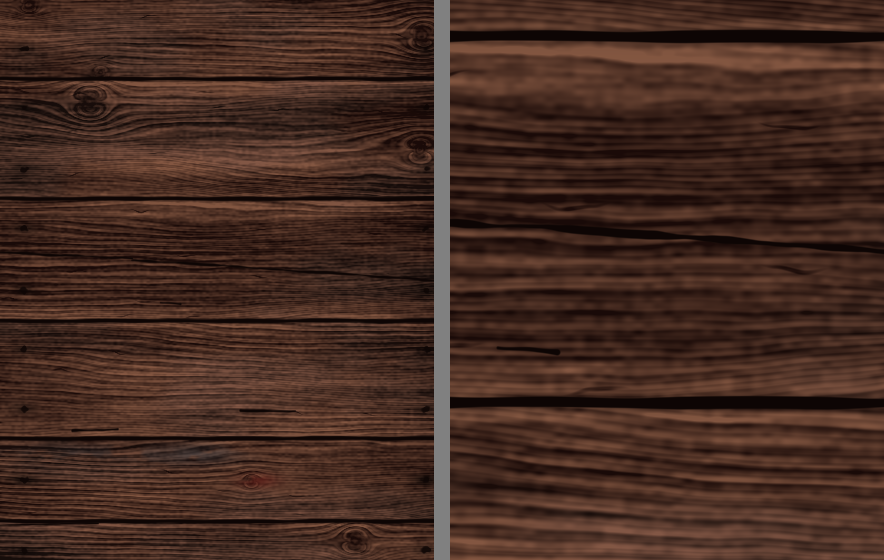
Left, the full canvas; right, a detail of the centre.
Write a Shadertoy shader that draws this texture.

```glsl
// Dark weathered wooden planks with grain, knots, nails and cracks
#define RINGS 88.0
#define GRAIN_CONTRAST 0.50
#define FIBRE_CONTRAST 0.62
#define PATCH_CONTRAST 1.05
#define GAP_WIDTH 0.0032
#define NAIL_RADIUS 0.0065
#define CRACK_WIDTH 0.0019
#define DARK_WOOD vec3(0.10, 0.04, 0.03)
#define LIGHT_WOOD vec3(0.46, 0.30, 0.225)
#define BLUE_STAIN vec3(0.20, 0.19, 0.20)
#define RED_STAIN vec3(0.40, 0.12, 0.10)

// Plank borders from bottom to top, in canvas heights
const float EDGES[7] = float[7](-0.146, 0.069, 0.217, 0.427, 0.645, 0.859, 1.074);
// Knots: centre and radius
const vec3 KNOTS[7] = vec3[7](
    vec3(0.163, 0.818, 0.024), vec3(0.757, 0.935, 0.021), vec3(0.052, 0.992, 0.013),
    vec3(0.18, 0.87, 0.009), vec3(0.634, 0.034, 0.02), vec3(0.449, 0.141, 0.01), vec3(0.75, 0.733, 0.015));
// Cracks: start and end
const vec4 CRACKS[6] = vec4[6](
    vec4(-0.02, 0.55, 0.236, 0.539), vec4(0.236, 0.536, 0.8, 0.498), vec4(0.43, 0.267, 0.527, 0.266),
    vec4(-0.02, 0.061, 0.175, 0.066), vec4(0.287, 0.46, 0.322, 0.456), vec4(0.13, 0.23, 0.21, 0.234));

float hash(vec2 p) { return fract(sin(dot(p, vec2(127.1, 311.7))) * 43758.5453); }

float noise(vec2 p) {
    vec2 i = floor(p), f = fract(p);
    f = f * f * (3.0 - 2.0 * f);
    return mix(mix(hash(i), hash(i + vec2(1, 0)), f.x),
               mix(hash(i + vec2(0, 1)), hash(i + vec2(1, 1)), f.x), f.y);
}

float fbm(vec2 p) {
    float sum = 0.0, amp = 0.533;
    for (int i = 0; i < 4; i++, amp *= 0.5, p = p * 2.03 + 17.3) sum += amp * noise(p);
    return sum;
}

float segmentDistance(vec2 p, vec2 a, vec2 b) {
    vec2 pa = p - a, ba = b - a;
    return length(pa - ba * clamp(dot(pa, ba) / dot(ba, ba), 0.0, 1.0));
}

float blob(vec2 p, vec2 centre, vec2 size) {
    vec2 d = (p - centre) / size;
    return exp(-dot(d, d));
}

void mainImage(out vec4 fragColor, in vec2 fragCoord) {
    vec2 p = fragCoord / iResolution.y;
    float px = 1.0 / iResolution.y, width = iResolution.x * px;

    // Plank under this point
    float y = p.y + 0.002 * (noise(vec2(p.x * 16.0, 3.0)) - 0.5);
    int plank = 0;
    for (int i = 1; i < 6; i++) if (y > EDGES[i]) plank = i;
    float low = EDGES[plank], high = EDGES[plank + 1], id = float(plank);
    vec2 q = p + vec2(id * 7.31, id * 3.17);

    // Grain lines bend around the knots like a stream
    float bend = plank == 1 || plank == 4 ? 0.10 : 0.055;
    float stream = q.y + bend * (fbm(q * vec2(1.3, 6.0)) - 0.5)
                 + 0.018 * (noise(q * vec2(3.5, 19.0)) - 0.5) + 0.002 * noise(q * vec2(30.0, 60.0));
    float core = 0.0, halo = 0.0, knotRing = 0.0;
    for (int i = 0; i < 7; i++) {
        vec3 k = KNOTS[i];
        if (k.y < low || k.y > high) continue;
        vec2 d = (p - k.xy) * vec2(0.75, 1.0);
        float r2 = k.z * k.z, reach = length(d) / k.z + 0.9 * (fbm(p * 60.0) - 0.5);
        stream -= 2.2 * d.y * r2 / (dot(d, d) + 0.5 * r2);
        float inside = 1.0 - smoothstep(0.4, 1.1, reach);
        core = max(core, inside);
        halo += exp(-0.4 * reach * reach);
        knotRing += inside * sin(reach * 14.0);
    }
    halo = min(halo, 1.0);

    // Growth rings darken slowly, then return to light quickly
    float ring = fract(stream * RINGS), fine = fract(stream * RINGS * 2.37);
    float late = smoothstep(0.1, 0.75, ring) * (1.0 - smoothstep(0.8, 1.0, ring));
    float thin = smoothstep(0.2, 0.7, fine) * (1.0 - smoothstep(0.7, 1.0, fine));
    float strength = smoothstep(0.3, 0.65, fbm(q * vec2(1.5, 12.0) + 5.0) + 0.12 * ((y - low) / (high - low) - 0.5));
    strength = mix(0.15, 1.0, max(strength, halo)) * (1.0 - core);
    float fibre = 0.55 * noise(q * vec2(7.0, 190.0)) + 0.45 * noise(q * vec2(40.0, 320.0));

    float tone = 0.58 + PATCH_CONTRAST * (fbm(q * vec2(2.2, 15.0) + 31.0) - 0.5);
    tone += 0.35 * (fbm(p * vec2(2.5, 3.0) + 8.0) - 0.5);
    tone -= GRAIN_CONTRAST * strength * (late - 0.42) + 0.20 * (thin - 0.42) * (1.0 - core);
    tone += FIBRE_CONTRAST * (fibre - 0.5) + 0.26 * (noise(p * vec2(170.0, 260.0)) - 0.5);
    tone -= 0.12 * halo + 0.30 * core - 0.10 * knotRing;
    tone -= 0.20 * smoothstep(0.2, 0.6, abs(p.x / width - 0.5));

    // Short random splits, worn lips beside the gaps, two pale chips
    vec2 grid = q * vec2(9.0, 26.0), cell = floor(grid);
    vec2 split = fract(grid) - 0.3 - 0.4 * vec2(hash(cell), hash(cell + 9.0));
    split.y += 0.25 * (noise(q * 55.0) - 0.5);
    tone -= 0.4 * step(0.8, hash(cell + 3.0)) * (1.0 - smoothstep(0.3, 1.0, length(split / vec2(0.2, 0.05))));
    tone += 0.30 * exp(-pow((high - y - 0.008) / 0.004, 2.0)) * (0.3 + fibre);
    tone += 0.28 * exp(-pow((y - low - 0.006) / 0.003, 2.0)) * (0.3 + fibre);
    tone += 0.5 * fibre * (blob(p, vec2(0.335, 0.443), vec2(0.02, 0.006)) + blob(p, vec2(0.19, 0.225), vec2(0.03, 0.005)));

    // Wood colour, greyed in places, with blue and red stains
    vec3 color = mix(DARK_WOOD, LIGHT_WOOD, clamp(tone, 0.0, 1.15));
    vec3 grey = dot(color, vec3(0.4, 0.4, 0.2)) * vec3(1.30, 0.87, 0.71);
    color = mix(color, grey, 0.7 * smoothstep(0.4, 0.65, fbm(q * vec2(4.0, 9.0) + 60.0)));
    float stain = smoothstep(0.35, 0.6, fbm(p * vec2(18.0, 40.0)));
    float blue = blob(p, vec2(0.16, 0.185), vec2(0.15, 0.02)) + blob(p, vec2(0.36, 0.19), vec2(0.07, 0.018));
    color = mix(color, BLUE_STAIN * (0.6 + 0.7 * tone), 0.6 * blue * stain);
    color = mix(color, RED_STAIN, 0.6 * stain * blob(p, vec2(0.46, 0.142), vec2(0.035, 0.012)));

    // Long cracks
    float hole = 0.0, w = CRACK_WIDTH * (0.4 + 1.1 * noise(p * vec2(45.0, 4.0)));
    vec2 wobble = vec2(0.0, 0.004 * (fbm(p * vec2(22.0, 3.0)) - 0.5));
    for (int i = 0; i < 6; i++)
        hole = max(hole, 1.0 - smoothstep(w - px, w + px, segmentDistance(p + wobble, CRACKS[i].xy, CRACKS[i].zw)));

    // Nails near both ends, one row on narrow planks and two on wide ones
    for (int i = 0; i < 4; i++) {
        float row = high - low < 0.18 ? 0.5 : (i < 2 ? 0.25 : 0.76);
        vec2 nail = vec2((i & 1) == 0 ? 0.043 : width - 0.014, mix(low, high, row));
        float d = length((p - nail) * vec2(0.8, 1.0)) + 0.006 * (noise(p * 160.0) - 0.5);
        color *= 1.0 - 0.35 * blob(p, nail, vec2(0.022, 0.009));
        hole = max(hole, 0.85 * (1.0 - smoothstep(NAIL_RADIUS * 0.5, NAIL_RADIUS, d)));
    }

    // Dark gaps between planks
    float edge = min(y - low, high - y), gap = GAP_WIDTH * (0.75 + 0.5 * noise(vec2(p.x * 25.0, 1.0)));
    hole = max(hole, 1.0 - smoothstep(gap - px, gap + px, edge));
    color = mix(color * (1.0 - 0.4 * exp(-edge / 0.003)), DARK_WOOD * 0.5, hole);
    fragColor = vec4(color, 1.0);
}
```
